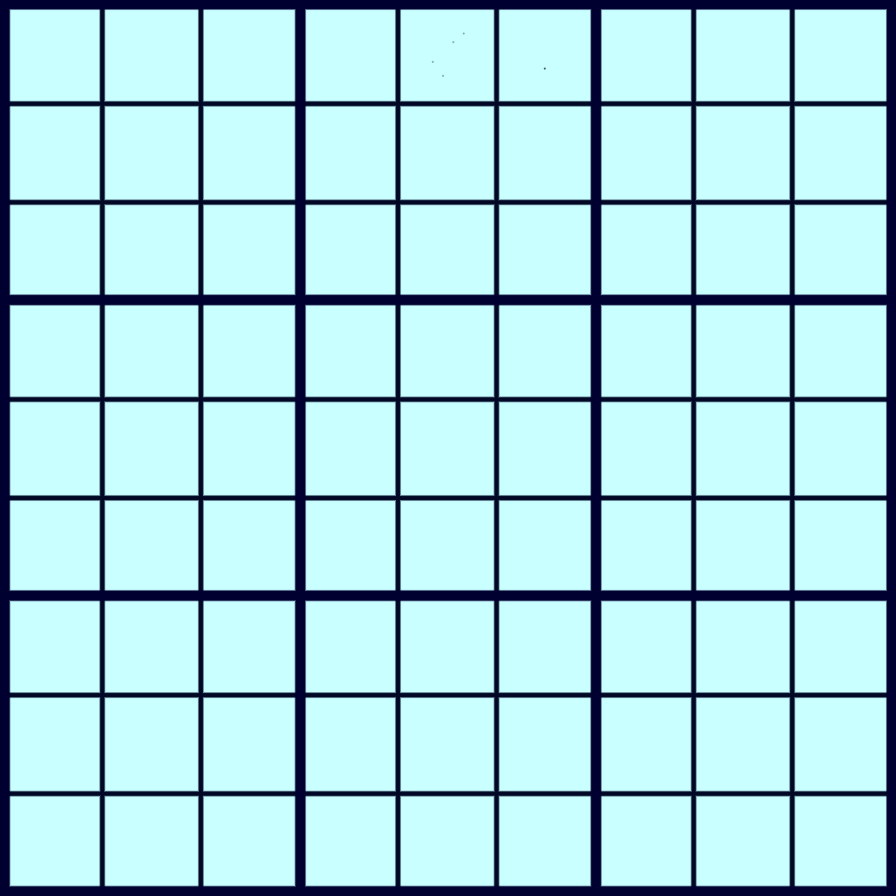
A three.js fragment shader for this pattern:

```glsl
// Pale cyan nine by nine grid, with heavy navy rules around each three by three block.
varying vec2 vUv;

// Coverage of a soft-edged line, from the distance to its centre.
float line(float dist, float halfWidth) {
  return 1.0 - smoothstep(halfWidth - 0.0013, halfWidth + 0.0013, dist);
}

// A few faint specks scattered in the top row.
float specks(vec2 p) {
  float cover = 0.0;
  for (int n = 0; n < 5; n++) {
    float i = float(n);
    float stray = step(3.5, i);
    vec2 centre = vec2(0.483 + 0.0115 * i + 0.079 * stray,
                       0.94 + 0.027 * sin(1.65 * i - 2.8));
    float dot1 = 1.0 - smoothstep(0.0004, 0.0018, distance(p, centre));
    cover = max(cover, dot1 * mix(0.4, 0.8, stray));
  }
  return cover;
}

void main() {
  // Position inside a block; clamping extends the frame to the canvas edge.
  vec2 block = mod(clamp(vUv, 0.0052, 0.9952) - 0.0052, 0.33);

  // Distances to the block borders and to the two inner rules.
  vec2 toBorder = min(block, 0.33 - block);
  vec2 toRule = abs(abs(block - 0.164) - 0.055);

  float thick = line(min(toBorder.x, toBorder.y), 0.0059);
  float thin = line(min(toRule.x, toRule.y), 0.0028);

  vec3 color = vec3(0.79, 1.0, 1.0);
  color = mix(color, vec3(0.1, 0.2, 0.28), specks(vUv));
  color = mix(color, vec3(0.0, 0.03, 0.15), thin);
  color = mix(color, vec3(0.0, 0.0, 0.19), thick);
  gl_FragColor = vec4(color, 1.0);
}
```
